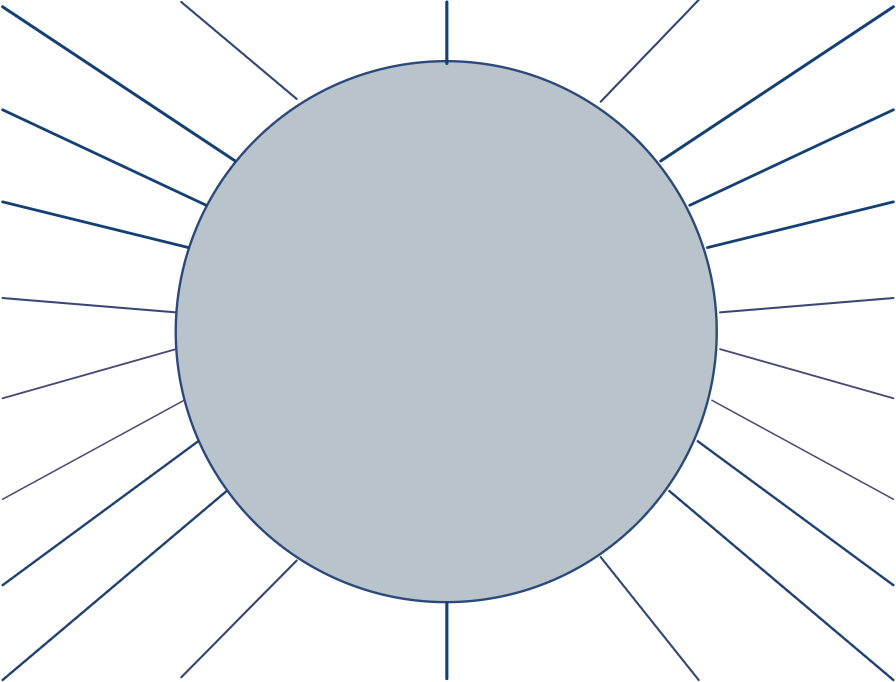
Give the GLSL for this background, as a WebGL 2 fragment shader.

```glsl
#version 300 es
precision highp float;
// A flat grey-blue disc with a thin outline on white, ringed by fine rays.
// Side rays start on a circle and are mirrored about the vertical axis;
// the rays above and below the disc are free segments. Unit: canvas height.

uniform vec2 u_resolution;
out vec4 fragColor;

#define DISC_CENTRE vec2(-0.0026, 0.5137)
#define DISC_RADIUS 0.3966
#define OUTLINE_WIDTH 0.0035
#define RAY_START_RADIUS 0.400
#define RAY_END_X 0.653
#define PAPER vec3(1.0)
#define DISC_FILL vec3(0.725, 0.763, 0.80)
#define OUTLINE vec3(0.17, 0.29, 0.48)
#define NAVY vec3(0.08, 0.25, 0.45)
#define MAUVE vec3(0.33, 0.30, 0.45)

// Side rays: start height, end height, stroke width
const vec3 SIDE_RAYS[8] = vec3[8](
    vec3(0.764, 0.990, 0.0044), vec3(0.699, 0.839, 0.0041),
    vec3(0.637, 0.704, 0.0041), vec3(0.542, 0.563, 0.0030),
    vec3(0.488, 0.416, 0.0027), vec3(0.413, 0.268, 0.0023),
    vec3(0.353, 0.142, 0.0035), vec3(0.280, 0.003, 0.0035));

// Rays above and below: start point, end point; the last two are upright
const vec4 POLE_RAYS[6] = vec4[6](
    vec4(-0.222, 0.855, -0.391, 0.997), vec4(0.224, 0.851, 0.3675, 1.0),
    vec4(-0.222, 0.178, -0.391, 0.007), vec4(0.224, 0.183, 0.3675, 0.003),
    vec4(-0.0017, 0.907, -0.0017, 0.997), vec4(-0.0017, 0.116, -0.0017, 0.005));

float segmentDistance(vec2 p, vec2 a, vec2 b) {
    vec2 ab = b - a;
    float t = clamp(dot(p - a, ab) / dot(ab, ab), 0.0, 1.0);
    return length(p - a - t * ab);
}

// Antialiased coverage of the region where the distance is negative
float coverage(float d) {
    return clamp(0.5 - d * u_resolution.y, 0.0, 1.0);
}

// Thin strokes lean to mauve, bold ones to navy
vec3 drawRay(vec3 base, vec2 p, vec2 a, vec2 b, float width) {
    vec3 ink = mix(MAUVE, NAVY, smoothstep(0.0022, 0.0040, width));
    return mix(base, ink, coverage(segmentDistance(p, a, b) - 0.5 * width));
}

void main() {
    vec2 p = gl_FragCoord.xy / u_resolution.y;
    p.x -= 0.5 * u_resolution.x / u_resolution.y;

    // Disc and its outline
    float d = length(p - DISC_CENTRE) - DISC_RADIUS;
    vec3 colour = mix(PAPER, DISC_FILL, coverage(d));
    colour = mix(colour, OUTLINE, coverage(abs(d) - 0.5 * OUTLINE_WIDTH));

    // Mirrored side rays
    vec2 mirrored = vec2(abs(p.x), p.y);
    for (int i = 0; i < 8; i++) {
        vec3 ray = SIDE_RAYS[i];
        float rise = ray.x - DISC_CENTRE.y;
        float startX = sqrt(RAY_START_RADIUS * RAY_START_RADIUS - rise * rise);
        colour = drawRay(colour, mirrored, vec2(startX, ray.x),
                         vec2(RAY_END_X, ray.y), ray.z);
    }

    // Rays above and below the disc
    for (int i = 0; i < 6; i++) {
        float width = i < 4 ? 0.0031 : 0.0046;
        colour = drawRay(colour, p, POLE_RAYS[i].xy, POLE_RAYS[i].zw, width);
    }

    fragColor = vec4(colour, 1.0);
}
```
